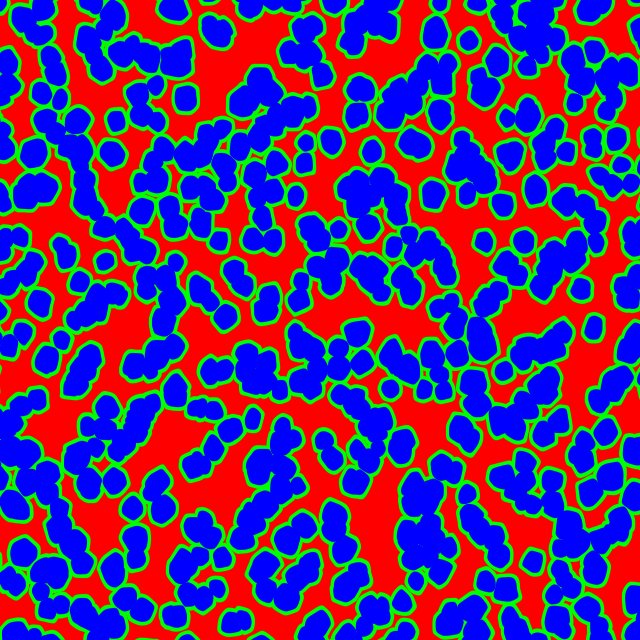
This pattern is drawn by a three.js fragment shader. Its source:

```glsl
// Scattered, overlapping pebble shapes: blue bodies with an even green rim on red.
// Each pebble is a softly rounded, irregular polygon; the smallest distance to any
// pebble merges them, and two thresholds on that distance give body and rim.

#define CELLS 12.0          // grid cells across the canvas
#define PER_CELL 4          // pebbles in each cell
#define FACETS 7            // sides of each pebble
#define RADIUS 0.0176       // mean pebble radius
#define SIZE_SPREAD 0.46    // relative range of pebble sizes
#define FACET_SPREAD 0.32   // relative range of the sides of one pebble
#define ROUNDING 0.0021     // softness of the corners
#define STRETCH vec2(1.05, 0.94) // makes pebbles slightly taller than wide
#define RIM 0.0054          // rim width
#define WOBBLE 0.0016       // strength of the edge ripple
#define WOBBLE_FREQ 75.0    // ripples across the canvas
#define SOFT_EDGE 0.001     // half width of the smoothed edges

varying vec2 vUv;

const float TAU = 6.2831853;
const vec3 BODY_COLOR = vec3(0.0, 0.0, 1.0);
const vec3 RIM_COLOR = vec3(0.0, 1.0, 0.0);
const vec3 GROUND_COLOR = vec3(1.0, 0.0, 0.0);

vec3 hash3(vec3 p) {
  p = fract(p * vec3(0.1031, 0.1030, 0.0973));
  p += dot(p, p.yxz + 33.33);
  return fract((p.xxy + p.yxx) * p.zyx);
}

// Smooth value noise with two independent channels, -0.5 to 0.5.
vec2 noise2(vec2 p) {
  vec2 i = floor(p);
  vec2 f = fract(p);
  f = f * f * (3.0 - 2.0 * f);
  vec2 low = mix(hash3(vec3(i, 91.0)).xy, hash3(vec3(i + vec2(1.0, 0.0), 91.0)).xy, f.x);
  vec2 high = mix(hash3(vec3(i + vec2(0.0, 1.0), 91.0)).xy, hash3(vec3(i + 1.0, 91.0)).xy, f.x);
  return mix(low, high, f.y) - 0.5;
}

// Rounded polygon: a soft maximum over half planes with uneven offsets.
float pebble(vec2 p, float radius, float turn, vec3 seed) {
  float total = 0.0;
  for (int i = 0; i < FACETS; i++) {
    vec3 rnd = hash3(seed + vec3(17.0, 5.0, float(i) * 3.0));
    float angle = TAU * (turn + (float(i) + 0.5 * (rnd.x - 0.5)) / float(FACETS));
    float side = radius * (1.0 + FACET_SPREAD * (rnd.y - 0.5));
    total += exp((dot(p, vec2(cos(angle), sin(angle))) - side) / ROUNDING);
  }
  return ROUNDING * log(total);
}

// Distance to the nearest pebble, searching the neighbouring cells.
float pebbleField(vec2 p) {
  float nearest = 1.0;
  vec2 home = floor(p * CELLS);
  for (int y = -1; y <= 1; y++) {
    for (int x = -1; x <= 1; x++) {
      vec2 cell = home + vec2(float(x), float(y));
      for (int k = 0; k < PER_CELL; k++) {
        vec3 seed = vec3(cell + 40.0, float(k) * 31.0 + 7.0);
        vec3 place = hash3(seed);
        vec2 offset = (p - (cell + place.xy) / CELLS) * STRETCH;
        if (dot(offset, offset) < 0.0016) {
          float size = hash3(seed + 53.0).x - 0.5;
          float radius = RADIUS * (1.0 + SIZE_SPREAD * size);
          nearest = min(nearest, pebble(offset, radius, place.z, seed));
        }
      }
    }
  }
  return nearest;
}

void main() {
  vec2 p = vUv + WOBBLE * noise2(vUv * WOBBLE_FREQ);
  float d = pebbleField(p);

  // Body, rim and ground, split by distance.
  vec3 color = mix(BODY_COLOR, RIM_COLOR, smoothstep(-SOFT_EDGE, SOFT_EDGE, d));
  color = mix(color, GROUND_COLOR, smoothstep(-SOFT_EDGE, SOFT_EDGE, d - RIM));
  gl_FragColor = vec4(color, 1.0);
}
```
